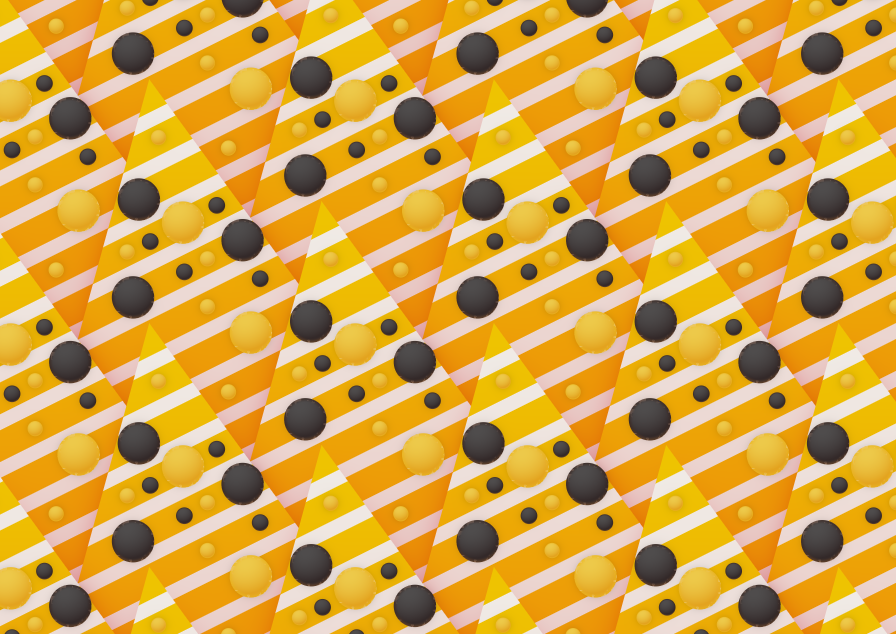
Reproduce this pattern procedurally as a Shadertoy shader.

```glsl
// Overlapping striped yellow cones on a half-drop lattice, dotted with glossy balls.
// Cones are painted from the farthest row to the nearest, each a wedge with diagonal
// stripes; the balls wrap onto the same lattice and are shaded as small spheres.

const vec2 CELL = vec2(1.0, 0.7075);   // lattice period; odd rows shift by half of it
const vec2 APEX = vec2(0.433, 0.230);  // one cone tip, y measured downward

// Ball centres relative to a cone tip: five large ones, then nine small ones.
const vec2 BALLS[14] = vec2[14](
    vec2(-0.030, 0.349), vec2(0.271, 0.467), vec2(-0.047, 0.633),
    vec2(0.098, 0.416), vec2(0.295, 0.735),
    vec2(0.003, 0.471), vec2(0.196, 0.366), vec2(0.102, 0.559), vec2(0.322, 0.579),
    vec2(0.027, 0.169), vec2(0.169, 0.521), vec2(-0.064, 0.501),
    vec2(0.169, 0.660), vec2(0.230, 0.907));

float hash(vec2 p) {
    vec3 q = fract(vec3(p.xyx) * 0.1031);
    q += dot(q, q.yzx + 33.33);
    return fract((q.x + q.y) * q.z);
}

float valueNoise(vec2 p) {
    vec2 i = floor(p), f = fract(p);
    f = f * f * (3.0 - 2.0 * f);
    return mix(mix(hash(i), hash(i + vec2(1, 0)), f.x),
               mix(hash(i + vec2(0, 1)), hash(i + vec2(1, 1)), f.x), f.y);
}

float coverage(float d, float px) {
    return clamp(0.5 - d / px, 0.0, 1.0);
}

// Offset from the nearest point of the half-drop lattice.
vec2 wrapLattice(vec2 q) {
    vec2 a = (fract(q / CELL + 0.5) - 0.5) * CELL;
    vec2 b = (fract(q / CELL) - 0.5) * CELL;
    return dot(a, a) < dot(b, b) ? a : b;
}

// Leaning wedge with its tip at the origin, opening downward.
float wedgeDistance(vec2 q) {
    return max((-q.x - 0.275 * q.y) / 1.037, (q.x - 0.73 * q.y) / 1.238);
}

vec3 coneColour(vec2 q, float px) {
    float low = smoothstep(0.0, 1.0, q.y);
    vec3 yellow = mix(vec3(0.935, 0.765, 0.005), vec3(0.93, 0.60, 0.03), low);
    vec3 white = mix(vec3(0.94, 0.92, 0.90), vec3(0.92, 0.82, 0.80), low);
    float along = q.y + 0.5 * q.x;
    float stripe = abs(fract((along - 0.120) / 0.1388 + 0.5) - 0.5) * 0.1388 - 0.0232;
    stripe = max(stripe, 0.05 - along) / 1.118;
    return mix(yellow, white, coverage(stripe, px));
}

vec3 paintCones(vec2 p, float px) {
    vec3 colour = vec3(0.93, 0.60, 0.03);
    float nearest = floor((p.y - APEX.y) / (0.5 * CELL.y));
    for (int k = 4; k >= 0; k--) {
        float row = nearest - float(k);
        vec2 q = p - APEX - row * 0.5 * CELL;
        q.x = fract(q.x + 0.4) - 0.4;
        float d = wedgeDistance(q);
        // Contact shadow cast on the cones behind, deeper toward the base.
        float shadow = exp(-max(d, 0.0) * 26.0) * clamp(q.y * 2.2, 0.0, 1.0);
        colour *= 1.0 - shadow * vec3(0.03, 0.17, 0.15);
        colour = mix(colour, coneColour(q, px), coverage(d, px));
    }
    return colour;
}

// n is the position on the ball face, with a radius of one and y downward.
vec3 ballColour(vec2 n, bool dark, bool large) {
    float r2 = min(dot(n, n), 1.0);
    vec3 normal = vec3(n, sqrt(1.0 - r2));
    float light = clamp(dot(normal, normalize(vec3(-0.25, -0.6, 0.75))), 0.0, 1.0);
    float rim = smoothstep(0.62, 1.0, r2);
    float fleck = large ? rim * smoothstep(0.62, 0.8, valueNoise(n * 9.0 + 40.0)) : 0.0;
    if (dark) {
        vec3 c = mix(vec3(0.20, 0.16, 0.16), vec3(0.31, 0.30, 0.30), light);
        c = mix(c, vec3(0.24, 0.16, 0.13), rim * 0.6);
        c += vec3(0.22, 0.14, 0.04) * rim * smoothstep(0.2, 1.0, n.y) * 0.6;
        return c + fleck * vec3(0.16, 0.13, 0.11);
    }
    vec3 c = mix(vec3(0.89, 0.64, 0.12), vec3(0.93, 0.79, 0.29), light);
    c = mix(c, vec3(0.93, 0.73, 0.12), rim * 0.5);
    return mix(c, vec3(0.93, 0.80, 0.50), fleck * 0.6);
}

void mainImage(out vec4 fragColor, in vec2 fragCoord) {
    float px = 2.6 / iResolution.x;   // 2.6 periods span the canvas width
    vec2 p = vec2(fragCoord.x, iResolution.y - fragCoord.y) * px;
    vec3 colour = paintCones(p, px);

    for (int i = 0; i < 14; i++) {
        bool large = i < 5;
        bool dark = i < 3 || (i > 4 && i < 9);
        float radius = large ? 0.0615 : dark ? 0.0242 : 0.0222;
        vec2 q = wrapLattice(p - APEX - BALLS[i]);
        float d = length(q) - radius;
        // Soft shade where the ball meets the cone.
        colour *= 1.0 - 0.07 * exp(-max(d, 0.0) * 110.0);
        colour = mix(colour, ballColour(q / radius, dark, large), coverage(d, px));
    }
    fragColor = vec4(colour, 1.0);
}
```
